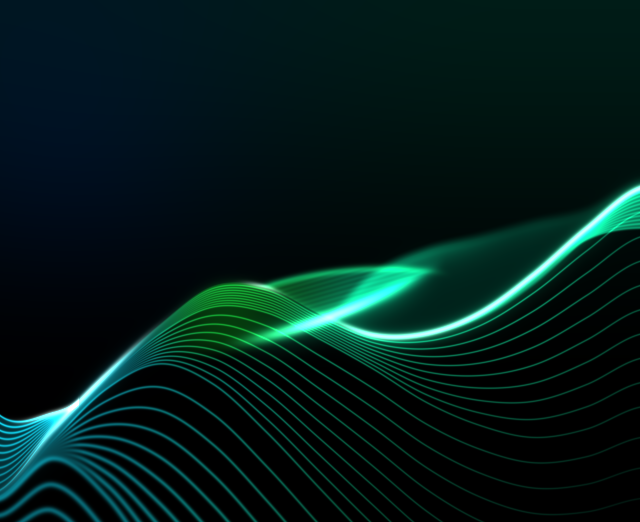
This background is drawn by a Shadertoy shader. Its source:

```glsl
const vec3 CYAN = vec3(0.05, 0.62, 0.70);
const vec3 GREEN = vec3(0.08, 0.58, 0.20);
const vec3 TEAL = vec3(0.05, 0.66, 0.46);
const vec3 WHITE = vec3(0.85, 1.0, 0.95);
const vec3 DEEP_TEAL = vec3(0.0, 0.16, 0.125);
const float LINES_PER_BAND = 9.0;
const int LINE_COUNT = 36;
const int FAN_COUNT = 10;
const float THIN = 0.0014;
const float THICK = 0.0058;

// Heights at 13 even steps across the canvas: the crest, then lower strands
const float RIDGE[13] = float[13](0.061, 0.178, 0.283, 0.379, 0.452, 0.449,
    0.398, 0.358, 0.361, 0.400, 0.473, 0.562, 0.639);
const float UPPER[13] = float[13](0.054, 0.169, 0.272, 0.360, 0.412, 0.401,
    0.350, 0.293, 0.229, 0.185, 0.162, 0.178, 0.220);
const float MIDDLE[13] = float[13](0.048, 0.156, 0.255, 0.303, 0.264, 0.172,
    0.064, -0.043, -0.146, -0.226, -0.274, -0.298, -0.306);
const float LOWER[13] = float[13](0.044, 0.121, 0.048, -0.099, -0.258, -0.417,
    -0.576, -0.74, -0.9, -1.05, -1.2, -1.3, -1.4);
const float VEIL[13] = float[13](0.1, 0.1, 0.1, 0.1, 0.2, 0.27,
    0.375, 0.471, 0.518, 0.543, 0.571, 0.594, 0.648);

// Catmull-Rom spline: height and slope
vec2 spline(float k[13], float u) {
    float s = clamp(u, 0.0, 0.9999) * 12.0;
    int i = int(s);
    float f = s - float(i);
    float a = k[max(i - 1, 0)], b = k[i], c = k[i + 1], d = k[min(i + 2, 12)];
    float c1 = 0.5 * (c - a);
    float c2 = a - 2.5 * b + 2.0 * c - 0.5 * d;
    float c3 = 0.5 * (d - a) + 1.5 * (b - c);
    return vec2(b + f * (c1 + f * (c2 + f * c3)),
                12.0 * (c1 + f * (2.0 * c2 + 3.0 * f * c3)));
}

float bell(float x, float w) { return exp(-x * x / (w * w)); }

vec3 background(vec2 p) {
    vec3 top = mix(vec3(0.0, 0.085, 0.125), vec3(0.0, 0.11, 0.09), smoothstep(0.0, 0.8, p.x));
    vec3 col = top * smoothstep(0.25, 1.05, p.y);
    return col + vec3(0.0, 0.01, 0.055) * bell(length(p - vec2(0.1, 0.68)), 0.25);
}

void mainImage(out vec4 fragColor, in vec2 fragCoord) {
    vec2 p = fragCoord / iResolution.xy;
    float px = 1.0 / iResolution.y;
    float aspect = iResolution.x / iResolution.y;
    vec2 ridge = spline(RIDGE, p.x);
    vec2 upper = spline(UPPER, p.x);
    vec2 middle = spline(MIDDLE, p.x);
    vec2 lower = spline(LOWER, p.x);
    vec2 bottom = lower - vec2(0.28 + 2.0 * p.x, 2.0);
    float veil = spline(VEIL, p.x).x;
    float fromRidge = (p.y - ridge.x) / length(vec2(1.0, ridge.y / aspect));
    float above = smoothstep(-px, px, fromRidge);
    vec3 col = background(p);

    // Dark veil behind the crest, with a soft lit rim
    float veilDepth = veil - p.y;
    float veilMask = smoothstep(-0.018, 0.012, veilDepth) * above * smoothstep(0.51, 0.57, p.x);
    float rimFade = mix(1.0, 0.3, smoothstep(0.62, 0.82, p.x));
    col = mix(col, DEEP_TEAL, veilMask * 0.8 * smoothstep(1.0, 0.82, p.x));
    col += TEAL * veilMask * rimFade * 0.65 * exp(-max(veilDepth, 0.0) / 0.024);

    // Green folded sheet
    float sheetTop = 0.486 - (p.x - 0.6) * (p.x - 0.6);
    float foldX = p.x - 0.514;
    float fold = 0.392 + foldX * (0.446 + 0.74 * foldX);
    float fromFold = (p.y - fold) / length(vec2(1.0, (0.446 + 1.48 * foldX) / aspect));
    float sheetSpan = smoothstep(0.38, 0.43, p.x) * smoothstep(0.71, 0.62, p.x);
    float sheet = smoothstep(0.006, -0.006, p.y - sheetTop) * above
                * smoothstep(-0.008, 0.006, fromFold) * sheetSpan;
    float weave = 0.92 + 0.08 * sin(700.0 * (p.y - 0.35 * p.x));
    vec3 sheetTint = mix(GREEN * 0.7, TEAL * 0.72, smoothstep(0.42, 0.58, p.x));
    col += sheetTint * sheet * weave * 0.75;
    col += mix(GREEN, TEAL, 0.6) * bell(p.y - sheetTop, 0.007) * sheetSpan * above * 0.7;

    // Bright fold crossing the sheet
    float foldLight = smoothstep(0.34, 0.5, p.x) * smoothstep(0.70, 0.60, p.x);
    col += TEAL * foldLight * (bell(fromFold, 0.013) + 0.35 * bell(fromFold, 0.035));
    col += WHITE * bell(fromFold, 0.009) * bell(p.x - 0.52, 0.07) * 0.75;
    col += GREEN * bell(fromFold, 0.012) * bell(p.x - 0.43, 0.06) * 0.45;

    // Green shade under the hump
    float hump = (1.0 - above) * smoothstep(-0.035, 0.025, fromFold) * bell(p.x - 0.355, 0.095);
    col += vec3(0.02, 0.22, 0.035) * hump;

    // Strands flowing down from the crest
    vec3 tint = mix(CYAN, GREEN, smoothstep(0.18, 0.34, p.x));
    tint = mix(tint, TEAL, smoothstep(0.38, 0.56, p.x));
    tint = mix(tint, mix(CYAN, TEAL, smoothstep(0.1, 0.6, p.x)), smoothstep(0.38, 0.25, p.y));
    float strands = 0.0;
    for (int i = 1; i < LINE_COUNT; i++) {
        float t = float(i) / LINES_PER_BAND;
        vec2 a = t < 1.0 ? ridge : t < 2.0 ? upper : t < 3.0 ? middle : lower;
        vec2 b = t < 1.0 ? upper : t < 2.0 ? middle : t < 3.0 ? lower : bottom;
        vec2 strand = mix(a, b, fract(t));
        float stretch = length(vec2(1.0, strand.y / aspect));
        float width = length(vec2(mix(THIN, THICK, smoothstep(1.7, 3.3, t)), 0.6 * px));
        float gap = (a.x - b.x) / (LINES_PER_BAND * stretch);
        float crowd = clamp(gap / (3.0 * width), 0.0, 1.0);
        strands += bell((p.y - strand.x) / stretch, width) * crowd * mix(0.75, 0.6, t / 4.0);
    }
    float dim = mix(1.0, 0.3, smoothstep(0.45, 0.0, p.y) * smoothstep(0.25, 0.85, p.x));
    col += tint * strands * dim * mix(1.0, 0.6, smoothstep(0.8, 1.0, p.x));

    // Fans at both ends of the crest
    float leftGap = 0.143 * pow(max(1.0 - p.x / 0.124, 0.0), 1.4);
    float rightGap = 0.018 * smoothstep(0.65, 0.85, p.x) + 0.062 * smoothstep(0.9, 1.02, p.x);
    float fan = 0.0;
    for (int i = 0; i <= FAN_COUNT; i++) {
        float t = float(i) / float(FAN_COUNT);
        float width = length(vec2(0.0022, 0.5 * px));
        fan += bell(p.y - ridge.x - leftGap * t, width) * step(p.x, 0.124) * (0.4 + 0.7 * t);
        fan += bell(p.y - ridge.x + rightGap * t, width) * smoothstep(0.86, 0.94, p.x) * 0.45;
    }
    col += tint * min(fan, 1.5);
    col += WHITE * bell(p.y - ridge.x - leftGap, 0.006) * smoothstep(0.0, 0.1, p.x) * step(p.x, 0.124) * 0.8;
    float inLeft = above * smoothstep(0.005, -0.005, p.y - ridge.x - leftGap);
    float inRight = (1.0 - above) * smoothstep(-0.006, 0.004, p.y - ridge.x + rightGap);
    col += CYAN * 0.3 * inLeft * step(p.x, 0.124) + TEAL * 0.55 * inRight * smoothstep(0.62, 0.74, p.x);

    // Glowing crest
    float leftLight = bell(p.x - 0.135, 0.075);
    float rightLight = smoothstep(0.49, 0.59, p.x);
    float light = leftLight + rightLight;
    float halo = exp(-abs(fromRidge) / (fromRidge > 0.0 ? 0.007 : 0.014));
    col += tint * halo * (0.75 * light + 0.25 * smoothstep(0.2, 0.35, p.x));
    col += WHITE * bell(fromRidge, 0.0055) * light * 0.9;
    col += WHITE * bell(fromRidge, 0.005) * bell(p.x - 0.41, 0.025) * 0.6;
    fragColor = vec4(min(col, 1.0), 1.0);
}
```
